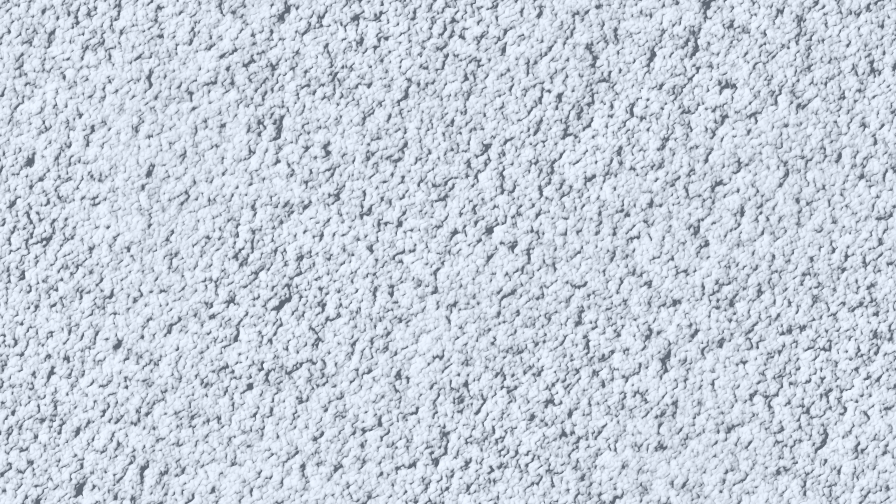
Give the GLSL for this texture, as a WebGL 2 fragment shader.

```glsl
#version 300 es
precision highp float;
// Rough white stucco under low light from the upper left.
// Layers of soft cellular bumps, from trowel marks to fine grit, give a slope
// and a depth; both are summed and passed through a cool tone curve.

#define BASE_SCALE 12.5     // largest bumps per canvas height
#define LACUNARITY 2.15     // scale step between layers
#define LAYERS 4
#define LAYER_WEIGHTS vec4(0.12, 0.36, 0.82, 0.78)
#define BUMP_SHARPNESS 10.0
#define RELIEF 3.4          // strength of directional light
#define CAVITY 3.0          // darkening of creases
#define STROKE_ANGLE 1.2    // lean of the trowel strokes, radians
#define WHITE_LEVEL 0.989
#define SHADE_DEPTH 0.102
#define SHADE_CURVE 0.58
#define COOL_TINT vec3(-0.034, 0.0, 0.046)

uniform vec2 u_resolution;
out vec4 fragColor;

vec3 hash3(vec2 cell) {
    vec3 h = fract(cell.xyx * vec3(0.1031, 0.1030, 0.0973));
    h += dot(h, h.yxz + 33.33);
    return fract((h.xxy + h.yzz) * h.zyx);
}

// Bends straight cell borders into ragged ones.
vec2 warp(vec2 q) {
    q += 0.20 * sin(q.yx * 2.3 + vec2(1.3, 4.1));
    return q + 0.11 * sin(q.yx * vec2(5.1, -5.7) + vec2(2.7, 0.6));
}

// Soft cellular bumps: x = slope towards the light, y = height.
vec2 bumps(vec2 q, vec2 lightDir, float seed) {
    const float grainTilt = 0.36;
    vec2 cell = floor(q);
    vec2 local = q - cell;
    float total = 0.0001;
    float slope = 0.0;
    for (int y = -1; y <= 1; y++) {
        for (int x = -1; x <= 1; x++) {
            vec2 neighbour = vec2(x, y);
            vec3 rnd = hash3(cell + neighbour + seed);
            vec2 toCentre = neighbour + rnd.xy - local;
            float size = mix(0.35, 1.6, rnd.z);
            float weight = size * exp(-BUMP_SHARPNESS * dot(toCentre, toCentre));
            // Every grain leans a little on its own.
            float tilt = grainTilt * (fract(rnd.z * 7.0) - 0.5);
            total += weight;
            slope += weight * (tilt - dot(toCentre, lightDir));
        }
    }
    return vec2(slope / total, log(total) / BUMP_SHARPNESS);
}

// Shade of the plaster, near zero mean and unit spread.
float plasterShade(vec2 p) {
    vec2 along = vec2(cos(STROKE_ANGLE), sin(STROKE_ANGLE));
    vec2 across = vec2(along.y, -along.x);
    vec2 stroke = vec2(dot(p, across), dot(p, along));
    vec2 lightDir = normalize(vec2(-1.0, 0.25));

    // Slow patches of stronger and weaker relief.
    float patches = sin(stroke.x * 7.0 + 2.0 * sin(stroke.y * 3.1))
                  * sin(stroke.y * 5.3 + 1.7 * sin(stroke.x * 4.3));
    float shade = 0.0;
    float scale = BASE_SCALE;
    for (int i = 0; i < LAYERS; i++) {
        float layer = float(i);
        float stretch = 1.0 + 0.9 * exp2(-layer);
        vec2 q = stroke * scale / vec2(1.0, stretch) + 40.0 + 17.3 * layer;
        vec2 b = bumps(warp(q), lightDir, 71.0 * layer);
        float weight = LAYER_WEIGHTS[i] * (1.0 + 0.14 * patches);
        shade += weight * (RELIEF * b.x + CAVITY * (b.y + 0.13));
        scale *= LACUNARITY;
    }
    return shade;
}

vec3 plasterColour(vec2 p) {
    float aspect = u_resolution.x / u_resolution.y;
    // The wall dims gently towards the right and the top.
    float falloff = 0.24 * (0.5 - p.x / aspect) + 0.12 * (0.5 - p.y);
    float shade = clamp(plasterShade(p) + falloff, -3.0, 3.5);
    float tone = WHITE_LEVEL - SHADE_DEPTH * exp(-SHADE_CURVE * shade);
    return tone + COOL_TINT;
}

void main() {
    // Four samples per pixel smooth the grit.
    vec3 colour = vec3(0.0);
    for (int i = 0; i < 4; i++) {
        vec2 offset = vec2(i & 1, i >> 1) * 0.5 - 0.25;
        colour += plasterColour((gl_FragCoord.xy + offset) / u_resolution.y);
    }
    fragColor = vec4(clamp(colour * 0.25, 0.0, 1.0), 1.0);
}
```
